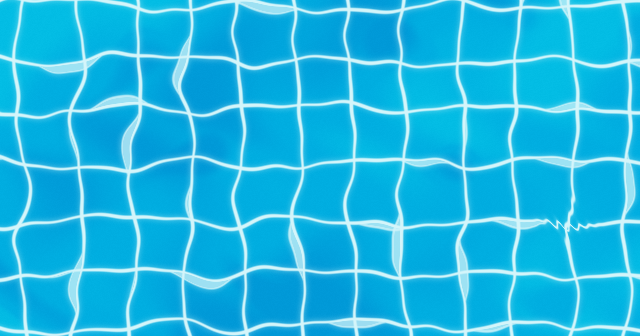
Write a Shadertoy shader that draws this texture.

```glsl
const vec2  SPACING     = vec2(0.1623, 0.1605); // 12 lines across, 7 down
const vec2  FIRST_LINE  = vec2(0.075, 0.025);
const float SHIFT       = 0.010;   // random offset of each line
const float SWAY        = 0.017;   // slow bends
const float BEND        = 0.006;   // medium bends
const float KINK        = 0.0016;  // small bends
const float FOLD        = 0.024;   // widest split of a line
const float HALF_WIDTH  = 0.0046;
const float SOFTNESS    = 0.0032;
const float GLOW_RADIUS = 0.0125;
const float GLOW        = 0.24;
const vec2  SPLASH      = vec2(1.69, 0.35);
const float SPLASH_SIZE = 0.055;
const float SPLASH_AMP  = 0.013;
const float GRAIN       = 0.012;
const vec3  DEEP_BLUE   = vec3(0.00, 0.60, 0.845);
const vec3  POOL_BLUE   = vec3(0.00, 0.68, 0.88);
const vec3  LIGHT_BLUE  = vec3(0.01, 0.74, 0.895);
const vec3  LINE_WHITE  = vec3(0.83, 0.96, 0.98);
const float TAU         = 6.2831853;

float hash(float n) { return fract(sin(n * 127.1 + 3.7) * 43758.5); }

float hash2(vec2 p) { return hash(dot(p, vec2(0.731, 1.937))); }

// Sideways displacement of a line at position t along it
float wobble(float t, float seed, float swell) {
    float a = TAU * hash(seed), b = TAU * hash(seed + 17.3);
    return SHIFT * (2.0 * hash(seed + 5.1) - 1.0)
         + swell * SWAY * sin(11.0 * t + a + 0.9 * sin(8.0 * t + b))
         + BEND * sin(24.0 * t + b + sin(13.0 * t + a))
         + KINK * sin(53.0 * t + a);
}

// Signed gap between the two strands of a folded line
float foldGap(float t, float seed) {
    float a = TAU * hash(seed + 31.7), b = TAU * hash(seed + 43.9);
    float amount = smoothstep(0.5, 1.0, sin(9.0 * t + a) * sin(5.3 * t + b));
    return FOLD * amount * (hash(seed + 61.0) < 0.5 ? -1.0 : 1.0);
}

float stroke(float d, float halfWidth, float soft) {
    return 1.0 - smoothstep(halfWidth - soft, halfWidth + soft, d);
}

// Light of one family of lines: x = core, y = glow
vec2 lineFamily(float across, float along, float first, float gap,
                float family, float swell, float soft) {
    float nearest = floor((across - first) / gap + 0.5);
    vec2 light = vec2(0.0);
    for (int k = -1; k <= 1; k++) {
        float id = nearest + float(k);
        float seed = id * 3.17 + family;
        float offset = wobble(along, seed, swell);
        float slope = (wobble(along + 0.002, seed, swell) - offset) / 0.002;
        float q = (across - first - id * gap - offset) * inversesqrt(1.0 + slope * slope);
        float split = foldGap(along, seed);
        float width = HALF_WIDTH * (1.0 + 0.22 * sin(17.0 * along + seed * 4.0));
        float sheet = abs(q - 0.5 * split) - 0.5 * abs(split);

        // Main strand, fainter second strand, and the veil between them
        float core = stroke(abs(q), width, soft);
        core = max(core, 0.85 * stroke(abs(q - split), width * 0.8, soft));
        core = max(core, 0.66 * stroke(sheet, 0.001, soft));
        float halo = max(sheet, 0.0) / GLOW_RADIUS;
        light = max(light, vec2(core, exp(-halo * halo)));
    }
    return light;
}

// Broad tonal drift with dim patches on the pool floor
vec3 waterColor(vec2 p) {
    float drift = 0.35 * sin(3.1 * p.x + 2.2 * sin(2.3 * p.y + 0.6) + 0.8)
                + 0.28 * sin(7.3 * p.y - 4.1 * p.x + 1.7)
                + 0.16 * sin(15.0 * p.x + 9.0 * p.y + 2.0 * sin(11.0 * p.y));
    float patches = sin(8.0 * p.x + 1.8 * sin(6.0 * p.y)) * sin(10.0 * p.y + sin(9.0 * p.x));
    float tone = drift + 0.3 * (p.y - 0.5) - 0.55 * smoothstep(0.5, 1.0, patches);
    vec3 color = mix(POOL_BLUE, LIGHT_BLUE, smoothstep(0.05, 0.65, tone));
    return mix(color, DEEP_BLUE, smoothstep(0.05, 0.75, -tone));
}

void mainImage(out vec4 fragColor, in vec2 fragCoord) {
    vec2 p = fragCoord / iResolution.y;
    float soft = max(SOFTNESS, 0.8 / iResolution.y);

    // Feathered ripples around the splash
    vec2 fromSplash = (p - SPLASH) / SPLASH_SIZE;
    float ripple = sin(210.0 * (p.x + 0.55 * p.y)) * exp(-dot(fromSplash, fromSplash));
    vec2 q = p + SPLASH_AMP * ripple * vec2(0.5, 1.0);

    // Waves calm down toward the right
    float swell = mix(1.25, 0.65, clamp(p.x / 1.9, 0.0, 1.0));
    vec2 upright = lineFamily(q.x, q.y, FIRST_LINE.x, SPACING.x, 2.0, swell, soft);
    vec2 level   = lineFamily(q.y, q.x, FIRST_LINE.y, SPACING.y, 71.0, swell, soft);
    vec2 light = 1.0 - (1.0 - upright) * (1.0 - level);

    vec3 color = waterColor(p);
    color += GRAIN * (hash2(floor(p * 400.0)) - 0.5);
    color = mix(color, LINE_WHITE, GLOW * light.y);
    color = mix(color, LINE_WHITE, light.x);
    fragColor = vec4(clamp(color, 0.0, 1.0), 1.0);
}
```
